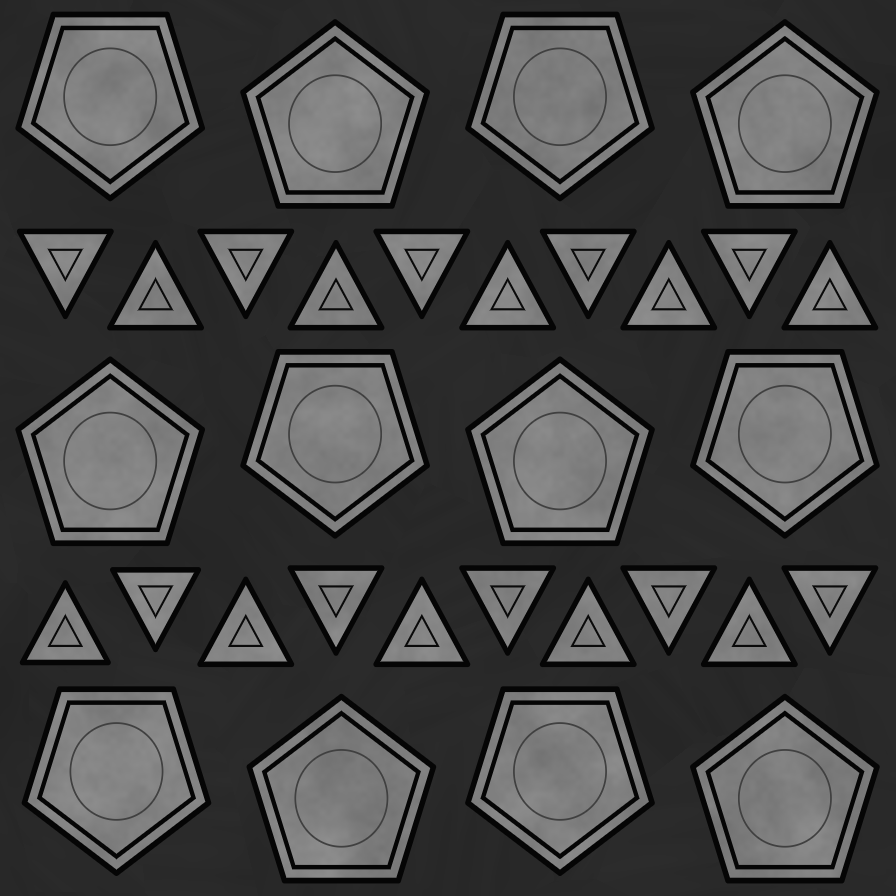
Reproduce this pattern procedurally as a Shadertoy shader.

```glsl
// Rows of inked stone pentagons and triangles, alternately upright and inverted,
// on a dark brushed ground. Each tile is a folded polygon distance whose offsets
// give the outline and inner lines; hashed value noise adds the mottling.

const float TAU = 6.2831853;

float hash(vec2 p) {
    vec3 q = fract(p.xyx * 0.1031);
    q += dot(q, q.yzx + 33.33);
    return fract((q.x + q.y) * q.z);
}

float noise(vec2 p) {
    vec2 i = floor(p), f = fract(p);
    f = f * f * (3.0 - 2.0 * f);
    return mix(mix(hash(i), hash(i + vec2(1, 0)), f.x),
               mix(hash(i + vec2(0, 1)), hash(i + vec2(1, 1)), f.x), f.y);
}

float fbm(vec2 p) {
    float sum = 0.0, amp = 0.5;
    for (int i = 0; i < 4; i++) {
        sum += amp * noise(p);
        p = mat2(1.6, 1.2, -1.2, 1.6) * p + 17.3;
        amp *= 0.5;
    }
    return sum;
}

// Signed distance to a regular polygon with a flat side facing +y
float polygon(vec2 p, float sides, float apothem) {
    float sector = TAU / sides;
    float a = mod(atan(p.x, p.y) + 0.5 * sector, sector) - 0.5 * sector;
    vec2 q = length(p) * vec2(abs(sin(a)), cos(a)) - apothem * vec2(tan(0.5 * sector), 1.0);
    return sign(q.y) * length(vec2(max(q.x, 0.0), q.y));
}

float fill(float d) {
    return clamp(0.5 - d * iResolution.y, 0.0, 1.0);
}

float stroke(float d, float halfWidth) {
    return fill(abs(d) - halfWidth);
}

// Brush strokes: every Voronoi patch streaks along its own direction
float brushedGround(vec2 uv) {
    vec2 g = uv * 7.0, cell = floor(g), patchId = cell;
    float nearest = 9.0;
    for (int y = -1; y <= 1; y++)
    for (int x = -1; x <= 1; x++) {
        vec2 id = cell + vec2(x, y);
        vec2 v = id + vec2(hash(id + 5.0), hash(id + 41.0)) - g;
        if (dot(v, v) < nearest) { nearest = dot(v, v); patchId = id; }
    }
    float a = TAU * hash(patchId + 73.0);
    vec2 along = mat2(cos(a), sin(a), -sin(a), cos(a)) * uv;
    float streak = noise(along * vec2(8, 75) + 200.0);
    return 0.158 + 0.012 * (streak - 0.5) + 0.008 * (hash(patchId + 19.0) - 0.5)
         + 0.03 * (fbm(uv * 5.0 + 31.0) - 0.47);
}

float stone(vec2 uv, float seed) {
    return 0.502 + 0.14 * (fbm(uv * 19.0 + seed * 90.0) - 0.47)
         + 0.02 * (noise(uv * 150.0) - 0.5) + 0.016 * (seed - 0.5);
}

void mainImage(out vec4 fragColor, in vec2 fragCoord) {
    vec2 uv = fragCoord / iResolution.y;
    float shade = brushedGround(uv);

    // Pentagons: three rows of four, with an inset border and a fine ring
    for (int row = 0; row < 3; row++)
    for (int col = 0; col < 4; col++) {
        float flip = (row + col) % 2 == 0 ? 1.0 : -1.0;
        vec2 center = vec2(0.123 + 0.251 * float(col), 0.877 - 0.3765 * float(row) + 0.015 * flip);
        if (row == 2 && col < 2) center.x += 0.007;
        vec2 p = (uv - center) * vec2(1.05, flip);
        float d = polygon(p, 5.0, 0.0918);
        float seed = hash(vec2(col, row) + 11.0);
        shade = mix(shade, stone(uv, seed), fill(d));
        shade = mix(shade, 0.25, stroke(length(p) - 0.054, 0.001));
        shade = mix(shade, 0.02, max(stroke(d, 0.0032), stroke(d + 0.015, 0.0025)));
    }

    // Triangles: two rows of ten, spaced closer toward the right
    for (int row = 0; row < 2; row++)
    for (int col = 0; col < 10; col++) {
        float i = float(col), flip = (row + col) % 2 == 0 ? 1.0 : -1.0;
        float x = 0.0729 + 0.1007 * i - 0.0049 * max(i - 3.0, 0.0) - 0.0059 * max(i - 5.0, 0.0);
        vec2 center = vec2(x, 0.688 - 0.3757 * float(row) + 0.0221 * flip);
        float size = row == 1 && col < 2 ? 0.0296 : 0.0316;
        float d = polygon((uv - center) * vec2(1.07, flip), 3.0, size);
        float seed = hash(vec2(col, row) + 57.0);
        shade = mix(shade, stone(uv, seed) + 0.012, fill(d));
        shade = mix(shade, 0.04, stroke(d + size - 0.0111, 0.0012));
        shade = mix(shade, 0.02, stroke(d, 0.0031));
    }

    fragColor = vec4(vec3(shade), 1.0);
}
```
